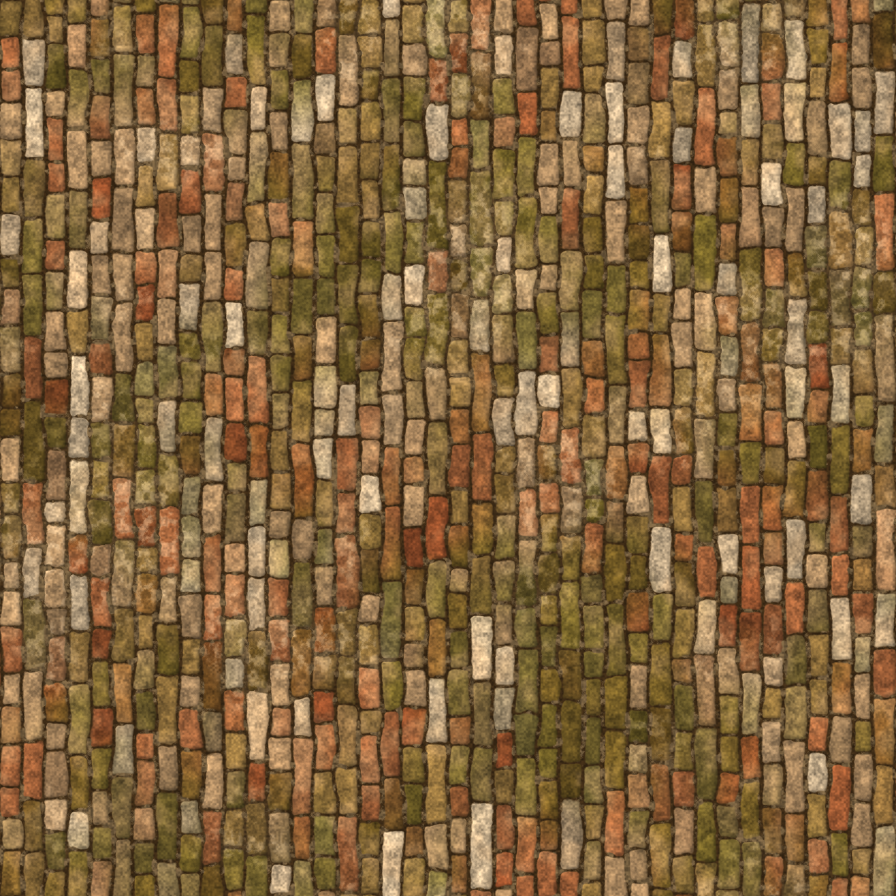
Reproduce this texture procedurally as a WebGL 2 fragment shader.

```glsl
#version 300 es
precision highp float;
// Weathered brick wall laid in upright columns, with dark gritty joints, moss and dust.
uniform vec2 u_resolution;
out vec4 fragColor;

const float COLUMNS = 40.0;       // columns across the canvas
const float LONG_BRICKS = 14.0;   // least bricks in a column of long ones
const float SHORT_BRICKS = 22.0;  // least bricks in a column of short ones
const float JOINT = 0.065;        // half joint width, in columns
const float CORNER = 0.13;        // corner radius, in columns
const float END_JITTER = 0.42;    // shift of brick ends, in brick lengths
const float ROUGHNESS = 0.17;     // chipping of the edges, in columns
const vec3 CLAY = vec3(0.65, 0.39, 0.23);
const vec3 RUST = vec3(0.59, 0.31, 0.17);
const vec3 TAN = vec3(0.68, 0.54, 0.38);
const vec3 PALE = vec3(0.80, 0.70, 0.56);
const vec3 OCHRE = vec3(0.58, 0.45, 0.24);
const vec3 MOSS = vec3(0.41, 0.36, 0.13);
const vec3 MORTAR = vec3(0.51, 0.42, 0.29);
const vec3 GAP = vec3(0.23, 0.16, 0.08);

float hash(vec2 p) {
    uvec2 v = uvec2(ivec2(floor(p))) * 1664525u + 1013904223u;
    v.x += v.y * 1664525u;
    v.y += v.x * 1664525u;
    v ^= v >> 16u;
    v.x += v.y * 1664525u;
    v.y += v.x * 1664525u;
    v ^= v >> 16u;
    return float(v.x >> 8u) / 16777216.0;
}

// Value noise that wraps at the canvas borders; cells is its lattice size.
float noise(vec2 uv, vec2 cells) {
    vec2 p = uv * cells, i = floor(p), f = p - i;
    f = f * f * (3.0 - 2.0 * f);
    vec2 a = mod(i, cells), b = mod(i + 1.0, cells), seed = cells * 7.0;
    return mix(mix(hash(a + seed), hash(vec2(b.x, a.y) + seed), f.x),
               mix(hash(vec2(a.x, b.y) + seed), hash(b + seed), f.x), f.y);
}

float fbm(vec2 uv, float cells) {
    float sum = 0.0, weight = 0.5;
    for (int k = 0; k < 4; k++) {
        sum += weight * noise(uv, vec2(cells));
        cells *= 2.0;
        weight *= 0.5;
    }
    return sum / 0.9375;
}

// Height of the joint below brick i, in brick lengths.
float jointAt(float i, float column, float count) {
    return i + END_JITTER * (hash(vec2(column + 100.0, mod(i, count))) - 0.5);
}

float roundedBox(vec2 p, vec2 halfSize, float radius) {
    vec2 q = abs(p) - halfSize + radius;
    return length(max(q, 0.0)) + min(max(q.x, q.y), 0.0) - radius;
}

vec3 brickColor(vec2 id, float isLong, float moss) {
    float pick = hash(id + 311.0) - 0.10 * isLong;
    vec3 color = mix(PALE, TAN, smoothstep(0.04, 0.18, pick));
    color = mix(color, CLAY, smoothstep(0.34, 0.50, pick));
    color = mix(color, RUST, smoothstep(0.66, 0.74, pick));
    color = mix(color, OCHRE, smoothstep(0.76, 0.82, pick));
    float mossy = smoothstep(0.58, 0.95, 0.5 * hash(id + 523.0) + 0.9 * moss);
    color = mix(color, MOSS, 0.8 * mossy);
    return color * (0.86 + 0.28 * hash(id + 743.0));
}

void main() {
    vec2 uv = gl_FragCoord.xy / u_resolution;
    float pixel = COLUMNS / min(u_resolution.x, u_resolution.y);

    // Column, with slightly wavering sides
    float x = uv.x * COLUMNS + 0.24 * (noise(uv, vec2(40.0, 30.0)) - 0.5);
    float column = mod(floor(x), COLUMNS);
    float isLong = mod(column, 2.0);
    float count = floor(mix(SHORT_BRICKS, LONG_BRICKS, isLong) + 3.0 * hash(vec2(column, 17.0)));
    float brickLength = COLUMNS / count;

    // Brick within the column, between two jittered joints
    float y = uv.y * count + hash(vec2(column, 29.0)) + 0.06 * (noise(uv, vec2(90.0)) - 0.5);
    float i = floor(y);
    if (y < jointAt(i, column, count)) i -= 1.0;
    else if (y > jointAt(i + 1.0, column, count)) i += 1.0;
    float low = jointAt(i, column, count), high = jointAt(i + 1.0, column, count);
    vec2 id = vec2(column, mod(i, count));
    vec2 p = vec2(fract(x) - 0.5, (y - 0.5 * (low + high)) * brickLength);
    vec2 halfSize = vec2(0.5, 0.5 * (high - low) * brickLength) - JOINT;
    halfSize.x -= 0.05 * hash(id + 61.0);

    // Surface noises
    float grit = noise(uv, vec2(420.0));
    float grain = fbm(uv, 110.0);
    float stain = fbm(uv + 0.37, 24.0);
    float moss = fbm(uv, 6.0);
    float wear = smoothstep(0.52, 0.74, fbm(uv + 0.61, 9.0));

    // Chipped outline and lit relief
    float edge = roundedBox(p, halfSize, CORNER) + ROUGHNESS * (1.0 + 0.7 * wear) * (grain - 0.5);
    float soft = max(pixel, 0.05);
    float cover = 1.0 - smoothstep(-soft, soft, edge);
    float rim = smoothstep(-0.20, 0.0, edge);
    float light = dot(p / halfSize, vec2(-0.6, 0.6));

    vec3 brick = brickColor(id, isLong, moss);
    brick = mix(brick, TAN, 0.45 * smoothstep(0.45, 0.75, stain));
    brick = mix(brick, PALE, 0.40 * wear * smoothstep(0.40, 0.65, grain));
    brick *= 0.98 + 0.65 * (grain - 0.5) + 0.30 * (grit - 0.5) + 0.35 * (stain - 0.5);
    brick *= 1.0 + rim * (0.17 * light - 0.10);

    // Joints: dark gaps with pale grains and worn, filled patches
    float filled = clamp(smoothstep(0.48, 0.72, grain) + 0.35 * wear, 0.0, 1.0);
    vec3 joint = mix(GAP, MORTAR, 0.75 * filled) * (0.75 + 0.5 * grit);

    fragColor = vec4(clamp(mix(joint, brick, cover), 0.0, 1.0), 1.0);
}
```
